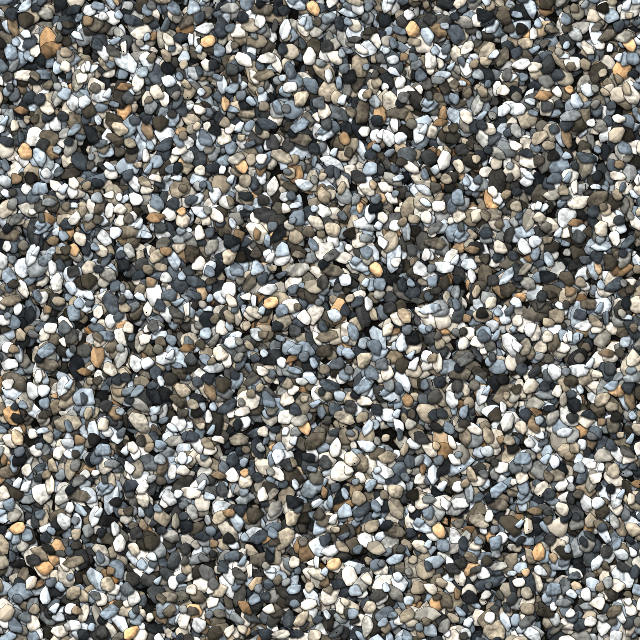
Write a Shadertoy shader that draws this texture.

```glsl
const int LAYERS = 7;
const int PLANES = 7;
const float COARSEST = 35.0;         // cells across the canvas
const float CELL_RANGE = 23.0;
const float PRESENCE = 0.64;         // share of cells holding a stone
const float EDGE = 0.0008;           // edge softness, canvas units
const float HALO = 0.0042;           // contact shadow reach, canvas units
const float SHADOW = 0.68;
const float DARKEST = 0.16;
const float BRIGHTEST = 1.13;
const vec2 LIGHT = vec2(-0.42, 0.91);
const vec3 GAP = vec3(0.075, 0.073, 0.066);
const vec3 COOL = vec3(0.91, 1.0, 1.07);
const vec3 WARM = vec3(1.08, 1.0, 0.86);
const vec3 RUST = vec3(1.28, 0.94, 0.60);
const float TAU = 6.28318;

float hash(vec2 p, float n) {
    return fract(sin(dot(p, vec2(127.1, 311.7)) + n * 74.7) * 43758.5453);
}

mat2 rotation(float a) {
    return mat2(cos(a), -sin(a), sin(a), cos(a));
}

float valueNoise(vec2 p) {
    vec2 i = floor(p), f = fract(p);
    f = f * f * (3.0 - 2.0 * f);
    return mix(mix(hash(i, 0.0), hash(i + vec2(1, 0), 0.0), f.x),
               mix(hash(i + vec2(0, 1), 0.0), hash(i + vec2(1, 1), 0.0), f.x), f.y);
}

// Soft intersection of random half planes: x = gauge (1 on the rim), yz = gradient
vec3 stoneGauge(vec2 q, vec2 id, float crispness) {
    float total = 0.0;
    vec2 gradient = vec2(0.0);
    for (int i = 0; i < PLANES; i++) {
        float k = float(i);
        float a = (k + 0.75 * hash(id, 20.0 + k)) * TAU / float(PLANES);
        vec2 normal = vec2(cos(a), sin(a)) / mix(0.76, 1.12, hash(id, 30.0 + k));
        float weight = exp(crispness * dot(q, normal));
        total += weight;
        gradient += weight * normal;
    }
    return vec3(log(total) / crispness, gradient / total);
}

// Mostly grey stones with cool, warm and a few rusty ones
vec3 stoneColour(vec2 id) {
    float tone = mix(DARKEST, BRIGHTEST, hash(id, 7.0));
    vec3 tint = mix(COOL, WARM, smoothstep(0.15, 0.85, hash(id, 8.0)));
    tint = mix(tint, vec3(1.0), 0.55 * smoothstep(0.6, 1.1, tone));
    if (hash(id, 9.0) < 0.05) {
        tint = mix(WARM, RUST, hash(id, 10.0));
        tone = mix(0.4, 0.8, tone);
    }
    return tone * tint;
}

// Grain, mottling and pale flecks
float surface(vec2 uv, vec2 id) {
    vec2 p = uv + 3.0 * vec2(hash(id, 11.0), hash(id, 12.0));
    float mottle = valueNoise(p * 130.0) - 0.5;
    float grain = valueNoise(p * 330.0) - 0.5;
    float fleck = smoothstep(0.78, 0.95, valueNoise(p * 230.0));
    float roughness = mix(0.12, 0.42, hash(id, 13.0));
    return roughness * (mottle + 0.8 * grain) + 0.25 * fleck * (roughness - 0.1);
}

void mainImage(out vec4 fragColor, in vec2 fragCoord) {
    vec2 uv = fragCoord / iResolution.y;
    float edge = max(EDGE, 0.6 / iResolution.y);
    vec3 colour = GAP * (0.6 + 0.8 * valueNoise(uv * 200.0));

    // Stones are painted from the deepest layer to the top
    for (int layer = 0; layer < LAYERS; layer++) {
        float depth = float(layer);
        float cells = COARSEST + CELL_RANGE * fract(depth * 0.618);
        mat2 turn = rotation(depth * 1.1 + 0.3);
        vec2 p = turn * uv * cells + depth * 17.3;
        float exposure = mix(0.68, 1.0, depth / float(LAYERS - 1));

        for (int n = 0; n < 9; n++) {
            vec2 cell = floor(p) + vec2(n % 3 - 1, n / 3 - 1);
            vec2 id = cell + depth * 61.0;
            if (hash(id, 1.0) > PRESENCE) continue;

            vec2 jitter = 0.8 * vec2(hash(id, 2.0), hash(id, 3.0)) - 0.4;
            vec2 offset = (p - cell - 0.5 - jitter) * turn;
            float radius = mix(0.32, 0.62, hash(id, 4.0));
            float stretch = sqrt(mix(1.0, 2.1, pow(hash(id, 5.0), 1.4)));
            vec2 axes = radius * vec2(stretch, 1.0 / stretch);
            if (length(offset) > 1.3 * axes.x + HALO * cells) continue;

            // Outline and outward direction
            mat2 spin = rotation(TAU * hash(id, 6.0));
            vec2 q = spin * offset / axes;
            float crispness = mix(7.0, 24.0, hash(id, 14.0));
            vec3 gauge = stoneGauge(q, id, crispness);
            vec2 slope = (gauge.yz / axes) * spin;
            float steepness = max(length(slope), 0.001);
            vec2 outward = slope / steepness;
            float dist = (gauge.x - 1.0) / (steepness * cells);

            // Contact shadow, longer on the side away from the light
            float reach = HALO * (0.75 - 0.5 * dot(outward, LIGHT));
            float shade = 1.0 - smoothstep(0.0, reach, dist);
            colour *= 1.0 - SHADOW * shade * shade;

            float cover = 1.0 - smoothstep(-edge, edge, dist);
            if (cover <= 0.0) continue;

            // Domed rim, a facet crease and surface grain
            float rim = smoothstep(0.4, 1.0, gauge.x);
            float a = TAU * hash(id, 15.0);
            float ridge = dot(q, vec2(cos(a), sin(a))) + 0.5 * hash(id, 16.0) - 0.25;
            float facet = smoothstep(-0.09, 0.09, ridge) - 0.5;
            float light = 1.05 + 0.24 * rim * dot(outward, LIGHT) - 0.17 * rim * rim;
            light += 0.011 * crispness * facet * sign(cos(a) * 0.4 + sin(a));
            light += surface(uv, id);
            colour = mix(colour, stoneColour(id) * light * exposure, cover);
        }
    }
    fragColor = vec4(clamp(colour, 0.0, 1.0), 1.0);
}
```
